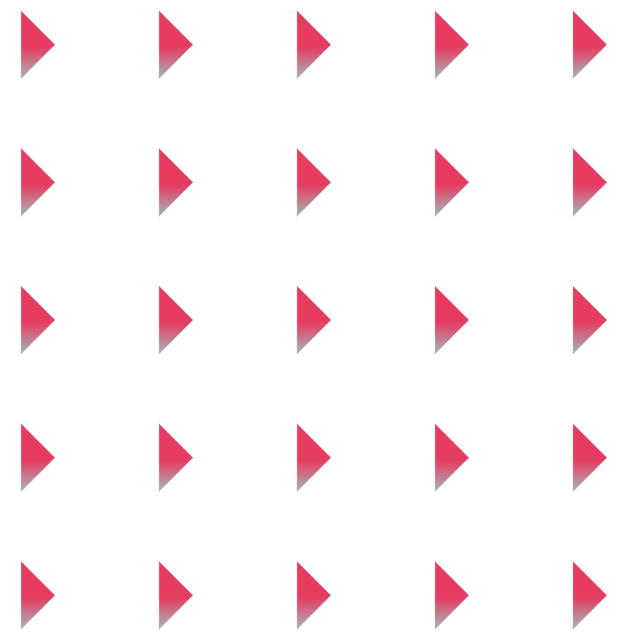
This pattern is drawn by a WebGL 2 fragment shader. Its source:

```glsl
#version 300 es
precision highp float;
// A sparse 5 by 5 grid of small triangles pointing right, on white.
// Space is folded into one cell, where a triangle distance gives the shape;
// a vertical gradient fades the lower half to grey, with a faint grey rim.

uniform vec2 u_resolution;
out vec4 outColor;

const vec3 WHITE = vec3(1.0);
const vec3 CRIMSON = vec3(0.90, 0.235, 0.38);
const vec3 GREY = vec3(0.67, 0.66, 0.68);

const vec2 PITCH = vec2(0.2156, 0.2151);  // spacing of the repeats
const vec2 ANCHOR = vec2(0.4643, 0.5);    // middle of the central left edge
const float REACH = 0.0525;               // half height, and also the width
const float RIM_WIDTH = 0.0007;
const float RIM_OPACITY = 0.45;

// Offset to the nearest grid point.
vec2 foldToCell(vec2 p, vec2 pitch) {
  return p - pitch * floor(p / pitch + 0.5);
}

// Signed distance bound of a right-pointing right-angled triangle.
float triangleDistance(vec2 p, float reach) {
  float slopes = (p.x + abs(p.y) - reach) * 0.70711;
  return max(-p.x, slopes);
}

// Coverage of a shape, smoothed over one pixel.
float coverage(float dist, float pixel) {
  return clamp(0.5 - dist / pixel, 0.0, 1.0);
}

// Solid crimson above the tip, fading to grey at the bottom corner.
vec3 triangleColor(float height) {
  float fade = smoothstep(0.0, 1.0, clamp((-height - 0.03) / 0.97, 0.0, 1.0));
  float linearFade = clamp((-height - 0.05) / 0.85, 0.0, 1.0);
  return mix(CRIMSON, GREY, mix(linearFade, fade, 0.3));
}

void main() {
  vec2 uv = gl_FragCoord.xy / u_resolution;
  float pixel = 1.0 / min(u_resolution.x, u_resolution.y);

  vec2 local = foldToCell(uv - ANCHOR, PITCH);
  float dist = triangleDistance(local, REACH);

  // Faint rim first, then the filled triangle over it.
  float rim = coverage(dist - RIM_WIDTH, pixel) * RIM_OPACITY;
  vec3 color = mix(WHITE, GREY, rim);
  color = mix(color, triangleColor(local.y / REACH), coverage(dist, pixel));

  outColor = vec4(color, 1.0);
}
```
